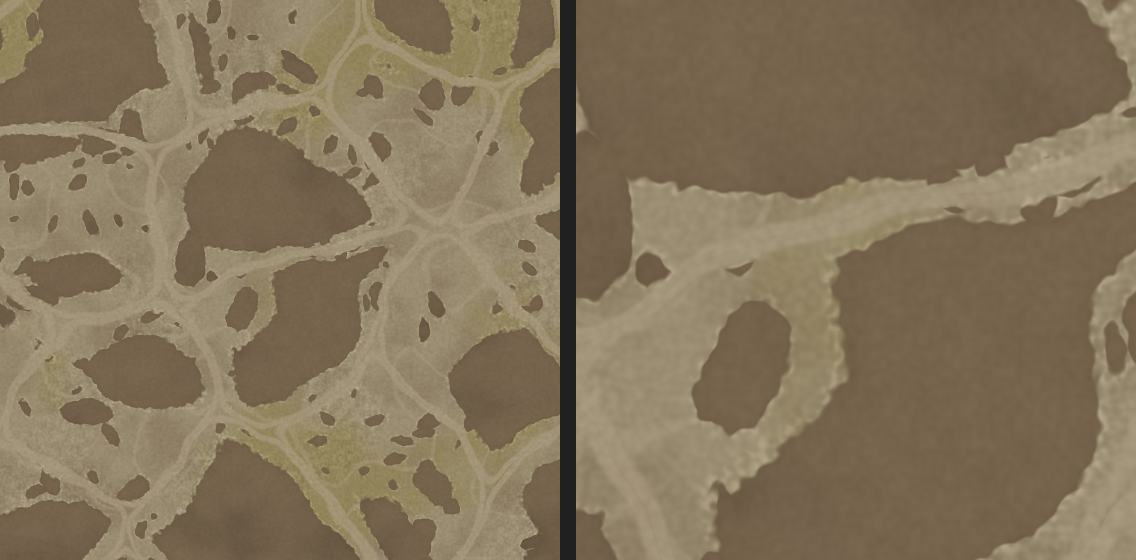
Left, the full canvas; right, a detail of the centre.
Give the GLSL for this texture, as a Shadertoy shader.

```glsl
const vec3 GROUND = vec3(0.462, 0.392, 0.302);
const vec3 GROUND_DARK = vec3(0.415, 0.347, 0.267);
const vec3 SAND = vec3(0.605, 0.553, 0.442);
const vec3 CLAY = vec3(0.555, 0.497, 0.395);
const vec3 MOSS = vec3(0.568, 0.517, 0.345);
const vec3 TRAIL = vec3(0.655, 0.598, 0.492);
const float CELLS = 3.3;          // large basins across the canvas
const float BANK_WIDTH = 0.027;   // half width of the land strips
const float BANK_VARIATION = 0.045;
const float LAND_LEVEL = 0.0;     // higher leaves less land
const float TRAIL_WIDTH = 0.0075;
const float EDGE_SOFTNESS = 0.0016;
const float GRAIN_SCALE = 190.0;
const vec2 SEED = vec2(7.3, 4.6);

vec2 hash2(vec2 cell) {
    uvec2 q = uvec2(ivec2(cell) + 8192) * 1664525u + 1013904223u;
    q.x += q.y * 1664525u;
    q.y += q.x * 1664525u;
    q ^= q >> 16u;
    q.x += q.y * 1664525u;
    q.y += q.x * 1664525u;
    q ^= q >> 16u;
    return vec2(q & 65535u) / 65535.0;
}

float slope(vec2 cell, vec2 offset) {
    float a = 6.2832 * hash2(cell).x;
    return dot(vec2(cos(a), sin(a)), offset);
}

float gradientNoise(vec2 p) {
    vec2 i = floor(p), f = p - i;
    vec2 u = f * f * f * (f * (f * 6.0 - 15.0) + 10.0);
    vec2 e = vec2(0.0, 1.0);
    return mix(mix(slope(i, f), slope(i + e.yx, f - e.yx), u.x),
               mix(slope(i + e.xy, f - e.xy), slope(i + e.yy, f - e.yy), u.x), u.y);
}

float fbm(vec2 p) {
    float sum = 0.0, amp = 1.0;
    for (int i = 0; i < 4; i++) {
        sum += amp * gradientNoise(p);
        p = mat2(1.6, 1.2, -1.2, 1.6) * p + 3.7;
        amp *= 0.5;
    }
    return sum;
}

float smoothMin(float a, float b, float k) {
    float h = max(k - abs(a - b), 0.0) / k;
    return min(a, b) - h * h * k * 0.25;
}

// Distance to the borders of a Voronoi pattern, with rounded corners
float borderDistance(vec2 p) {
    vec2 base = floor(p), nearest = vec2(0.0), nearCell = base;
    float best = 8.0, border = 1.0;
    for (int k = 0; k < 9; k++) {
        vec2 c = base + vec2(k % 3 - 1, k / 3 - 1);
        vec2 r = c + hash2(c) - p;
        if (dot(r, r) < best) { best = dot(r, r); nearest = r; nearCell = c; }
    }
    for (int k = 0; k < 25; k++) {
        vec2 c = nearCell + vec2(k % 5 - 2, k / 5 - 2);
        if (c == nearCell) continue;
        vec2 r = c + hash2(c) - p;
        border = smoothMin(border, dot(0.5 * (nearest + r), normalize(r - nearest)), 0.1);
    }
    return border;
}

// Signed distance to scattered oval pits
float pitDistance(vec2 p, float scale, float chance) {
    vec2 q = p * scale, base = floor(q);
    float d = 1.0;
    for (int k = 0; k < 9; k++) {
        vec2 c = base + vec2(k % 3 - 1, k / 3 - 1);
        vec2 h = hash2(c + 57.0), pick = hash2(c + 211.0);
        if (pick.x > chance) continue;
        float a = 6.2832 * h.y;
        vec2 v = mat2(cos(a), sin(a), -sin(a), cos(a)) * (q - c - 0.2 - 0.6 * h);
        d = min(d, length(v * vec2(1.35, 0.85)) - mix(0.15, 0.38, pick.y));
    }
    return d / scale;
}

void mainImage(out vec4 fragColor, in vec2 fragCoord) {
    vec2 p = fragCoord / iResolution.y + SEED;

    // Winding coordinates with scalloped banks
    vec2 bend = vec2(gradientNoise(p * 5.0), gradientNoise(p * 5.0 + 31.0));
    vec2 ripple = vec2(gradientNoise(p * 19.0), gradientNoise(p * 19.0 + 63.0));
    vec2 w = p + 0.05 * bend + 0.012 * ripple;
    float ragged = 0.007 * abs(gradientNoise(p * 42.0)) + 0.004 * gradientNoise(p * 110.0);

    // Land: strips joined to broad patches, pierced by pits
    float border = borderDistance(w * CELLS) / CELLS;
    float strip = BANK_WIDTH + BANK_VARIATION * gradientNoise(p * 3.1 + 17.0) - border;
    float patches = 0.22 * (gradientNoise(w * 3.4 + 5.0) - LAND_LEVEL);
    float land = -smoothMin(-strip, -patches, 0.025);
    float pits = min(pitDistance(w, 10.0, 0.4), pitDistance(w + 0.3, 21.0, 0.3));
    land = max(min(land, pits), min(strip + 0.012, 0.011 - border)) + ragged;

    // Grain and surface colours
    float grain = gradientNoise(p * GRAIN_SCALE) + 0.6 * gradientNoise(p * GRAIN_SCALE * 0.47);
    float rubble = smoothstep(-0.05, 0.3, gradientNoise(p * 6.0 + 83.0));
    vec3 ground = mix(GROUND, GROUND_DARK, smoothstep(0.0, 0.75, fbm(p * vec2(4.0, 5.5) + 41.0)));
    ground += 0.018 * grain + 0.012 * fbm(p * 24.0);
    vec3 soil = mix(CLAY, SAND, smoothstep(-0.5, 0.25, fbm(p * 9.0 + 11.0)));
    float moss = smoothstep(0.08, 0.28, gradientNoise(p * 2.6 + 23.0) + 0.12 * ripple.x);
    soil = mix(soil, MOSS, 0.85 * moss);
    soil += mix(0.035, 0.065, rubble) * grain + 0.05 * rubble * gradientNoise(p * 58.0);

    // Pale trails along the strips and across the patches
    float track = 1.0 - smoothstep(0.3, 1.0, abs(border - 0.004) / TRAIL_WIDTH);
    float sideTrack = 1.0 - smoothstep(0.01, 0.035, abs(gradientNoise(w * 6.5 + 71.0)));
    soil = mix(soil, TRAIL + 0.03 * grain, max(0.75 * track, 0.45 * sideTrack));

    // Bright broken rim inside the bank, faint shade outside
    float rim = exp(-pow((land - 0.002) / 0.0024, 2.0));
    soil += 0.055 * rim * smoothstep(-0.3, 0.4, grain);
    ground -= 0.025 * exp(-max(-land, 0.0) / 0.005);

    float cover = smoothstep(-EDGE_SOFTNESS, EDGE_SOFTNESS, land);
    fragColor = vec4(mix(ground, soil, cover), 1.0);
}
```
